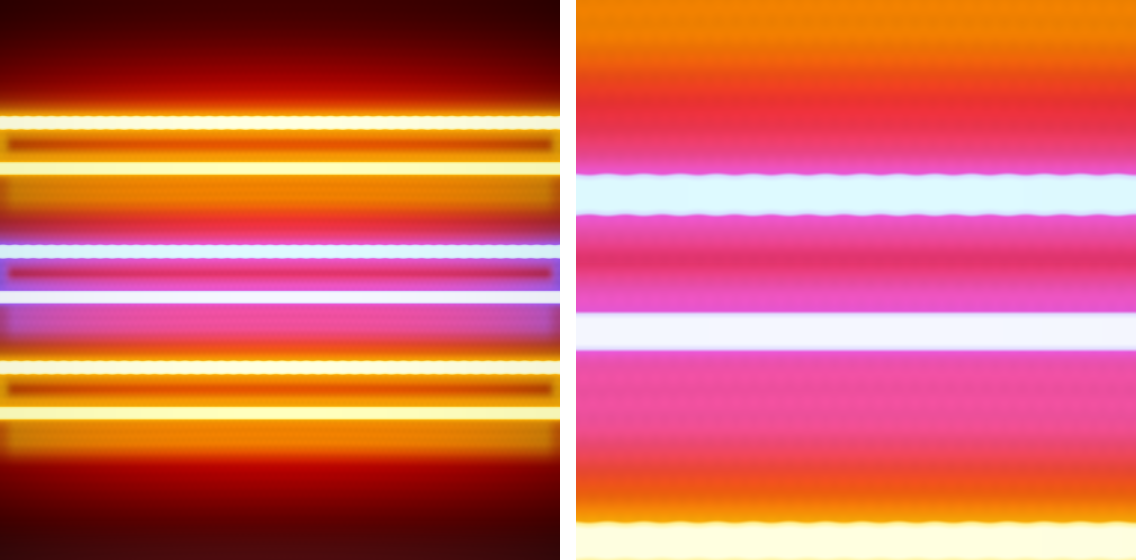
Left, the full canvas; right, a detail of the centre.
Reproduce this background procedurally as a Shadertoy shader.

```glsl
// Six glowing neon tubes in three pairs (amber, pink, amber) on a dark red wall.
// Each pair is a loop step: halo above, soft shelf of light below, a dim streak
// in the gap, then two pale tube cores with a tight coloured rim.
#define TUBE_OFFSET 0.0407   // pair centre to tube centre
#define TUBE_HALF 0.0121     // half the tube thickness
#define HALO_UP 0.024        // falloff of the light above a pair
#define SHELF_START 0.088    // where the light below a pair starts to fade
#define SHELF_END 0.142      // where it has gone
#define RIM_SIZE 0.0055      // reach of the bright rim
#define STREAK_SIZE 0.012    // half height of the dim streak
#define EDGE_DIM 0.34        // darkening toward the left and right
#define RIPPLE 0.012         // strength of the fine banding

const vec3 AMBER = vec3(0.94, 0.50, 0.0);
const vec3 AMBER_SIDE = vec3(0.74, 0.46, 0.03);
const vec3 AMBER_RIM = vec3(0.98, 0.69, 0.03);
const vec3 AMBER_STREAK = vec3(0.89, 0.31, 0.0);
const vec3 PINK = vec3(0.94, 0.31, 0.62);
const vec3 PINK_SIDE = vec3(0.66, 0.31, 0.72);
const vec3 PINK_RIM = vec3(0.91, 0.34, 0.86);
const vec3 PINK_RIM_SIDE = vec3(0.58, 0.36, 0.94);
const vec3 PINK_STREAK = vec3(0.89, 0.20, 0.41);

// Red wall, brightest behind the tubes, with a faint cool floor at the bottom
vec3 wallLight(vec2 uv, float side) {
    float away = abs(uv.y - 0.5);
    vec3 wall = vec3(mix(0.93, 0.25, smoothstep(0.24, 0.5, away)), 0.0, 0.0);
    wall.g = 0.17 * (1.0 - smoothstep(0.1, 0.36, away));
    wall.b = 0.20 * (1.0 - smoothstep(0.05, 0.22, away));
    wall += vec3(0.05, 0.045, 0.055) * (1.0 - smoothstep(0.0, 0.08, uv.y));
    return wall * (1.0 - EDGE_DIM * side * side);
}

// Fine uneven banding from layered sines
float banding(vec2 uv) {
    float bands = sin(uv.y * 402.0 + 0.6 * sin(uv.x * 9.0));
    return bands + 0.5 * sin(uv.y * 263.0 + uv.x * 5.0) * sin(uv.x * 590.0);
}

// Adds the light spread around one pair; d is the height above its centre
vec3 addGlow(vec3 col, vec2 uv, float d, float side, float pink) {
    float outer = TUBE_OFFSET + TUBE_HALF;
    float border = min(uv.x, 1.0 - uv.x);
    float sideTint = side * side * side;
    vec3 glow = mix(mix(AMBER, AMBER_SIDE, sideTint), mix(PINK, PINK_SIDE, sideTint), pink);
    vec3 rim = mix(AMBER_RIM, mix(PINK_RIM, PINK_RIM_SIDE, sideTint), pink);
    vec3 streak = mix(AMBER_STREAK, PINK_STREAK, pink) * (1.0 - 0.28 * sideTint);

    // Halo above, shelf below with softened ends
    float above = exp(-max(d - outer, 0.0) / HALO_UP);
    above *= 1.0 - smoothstep(0.06, 0.14, d);
    float shelf = 1.0 - smoothstep(SHELF_START, SHELF_END, -d);
    shelf *= mix(1.0, mix(0.65, 1.0, smoothstep(0.0, 0.03, border)), step(d, -TUBE_OFFSET));
    col = mix(col, glow, above * shelf);

    // Gap between the tubes: lit lower half, dim streak that stops at the bends
    float gap = 1.0 - smoothstep(0.026, 0.032, abs(d));
    col = mix(col, rim, 0.45 * gap * smoothstep(0.0, 0.02, -d));
    float dim = exp(-pow((d - 0.003) / STREAK_SIZE, 2.0)) * smoothstep(0.004, 0.028, border);
    col = mix(col, streak, gap * dim);
    col = mix(col, rim * 0.88, 0.7 * gap * (1.0 - smoothstep(0.0, 0.02, border)));

    // Tight rim hugging each tube
    float toTube = abs(abs(d) - TUBE_OFFSET) - TUBE_HALF;
    float reach = d > 0.0 ? RIM_SIZE * 1.7 : RIM_SIZE;
    return mix(col, rim, 0.9 * exp(-max(toTube, 0.0) / reach));
}

// Draws the two bright cores of one pair
vec3 addTubes(vec3 col, vec2 uv, float d, float side, float pink, float soft) {
    float lower = step(d, 0.0);
    float halfSize = TUBE_HALF - 0.0008 * lower;
    halfSize += 0.0004 * sin(uv.x * 290.0) * (1.0 - lower);
    float dist = abs(abs(d) - TUBE_OFFSET) - halfSize;
    vec3 warm = mix(vec3(1.0, 1.0, 0.88), vec3(1.0, 1.0, 0.74), lower);
    vec3 cool = mix(vec3(0.87, 0.98, 1.0), vec3(0.96, 0.97, 1.0), lower);
    vec3 core = mix(warm, cool, pink);
    vec3 skin = mix(vec3(1.0, 0.91, 0.38), vec3(0.82, 0.78, 1.0), pink);
    core = mix(core, skin, 0.6 * smoothstep(-0.0045, 0.0, dist));
    core *= 1.0 - 0.04 * side * side;
    return mix(col, core, 1.0 - smoothstep(-soft, soft, dist));
}

void mainImage(out vec4 fragColor, in vec2 fragCoord) {
    vec2 uv = fragCoord / iResolution.xy;
    float side = abs(uv.x * 2.0 - 1.0);
    float soft = max(0.0013, 0.8 / iResolution.y);
    vec3 pairHeights = vec3(0.740, 0.510, 0.303);

    vec3 col = wallLight(uv, side);
    for (int i = 0; i < 3; i++) {
        col = addGlow(col, uv, uv.y - pairHeights[i], side, float(i == 1));
    }
    col *= 1.0 + RIPPLE * banding(uv);
    for (int i = 0; i < 3; i++) {
        col = addTubes(col, uv, uv.y - pairHeights[i], side, float(i == 1), soft);
    }
    fragColor = vec4(clamp(col, 0.0, 1.0), 1.0);
}
```
